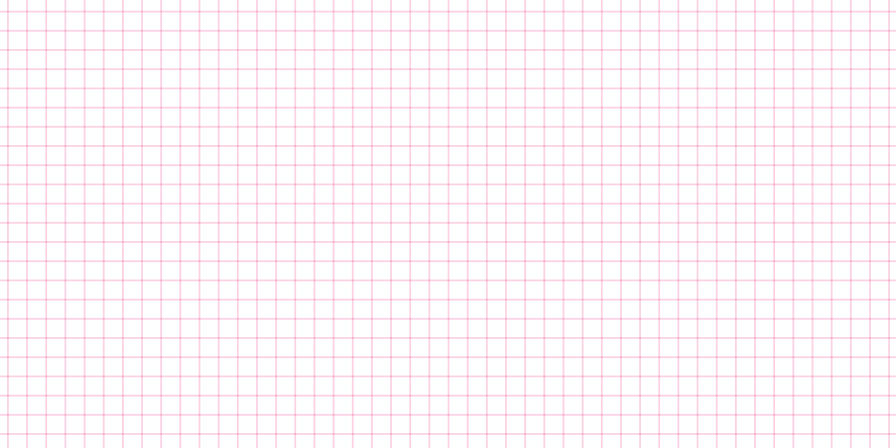
This pattern is drawn by a WebGL 1 fragment shader. Its source:

```glsl
precision highp float;

uniform vec2 u_resolution;

// Distance to the nearest grid line on each axis
vec2 gridDistance(vec2 p, vec2 firstLine, vec2 cell) {
    return abs(fract((p - firstLine) / cell + 0.5) - 0.5) * cell;
}

// Share of a pixel covered by a line of the given width
vec2 lineCoverage(vec2 distanceToLine, float width, float pixel) {
    vec2 overlap = (0.5 * (width + pixel) - distanceToLine) / pixel;
    return clamp(overlap, 0.0, min(1.0, width / pixel));
}

void main() {
    // Canvas height is one unit
    float pixel = 1.0 / u_resolution.y;
    vec2 p = gl_FragCoord.xy * pixel;

    // About 47 columns by 23 rows, nearly square
    vec2 d = gridDistance(p, vec2(0.0177, 0.0312), vec2(0.04276, 0.04286));
    vec2 ink = lineCoverage(d, 0.0039, pixel);

    // Translucent pink lines darken where they cross
    vec3 paper = vec3(0.995, 1.0, 1.0);
    vec3 tint = vec3(0.988, 0.82, 0.89);
    vec3 color = paper * mix(vec3(1.0), tint, ink.x) * mix(vec3(1.0), tint, ink.y);

    gl_FragColor = vec4(color, 1.0);
}
```
